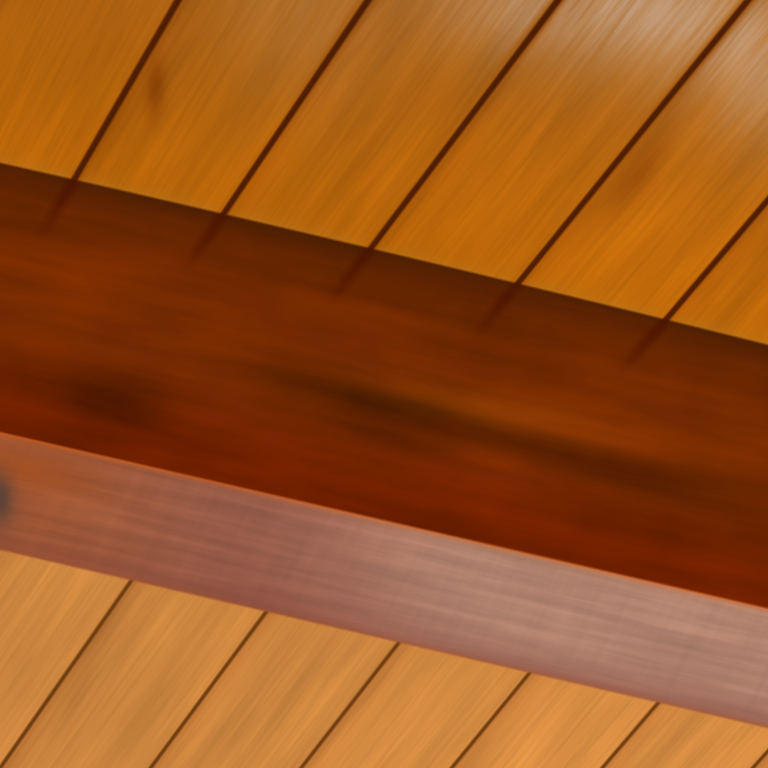
This texture is drawn by a Shadertoy shader. Its source:

```glsl
// Varnished timber ceiling: a dark sloping beam with a paler underside crosses
// two sets of diagonal boards. Line equations place the beam; a fanned board
// index places the seams; stretched gradient noise supplies the grain.

vec2 hashGradient(vec2 cell) {
    vec2 h = vec2(dot(cell, vec2(127.1, 311.7)), dot(cell, vec2(269.5, 183.3)));
    return 2.0 * fract(sin(h) * 43758.5) - 1.0;
}

float gradientNoise(vec2 p) {
    vec2 c = floor(p), f = fract(p);
    vec2 w = f * f * f * (f * (f * 6.0 - 15.0) + 10.0);
    float a = dot(hashGradient(c), f);
    float b = dot(hashGradient(c + vec2(1, 0)), f - vec2(1, 0));
    float d = dot(hashGradient(c + vec2(0, 1)), f - vec2(0, 1));
    float e = dot(hashGradient(c + vec2(1, 1)), f - vec2(1, 1));
    return mix(mix(a, b, w.x), mix(d, e, w.x), w.y);
}

float fbm(vec2 p) {
    float sum = 0.0, amp = 0.6;
    for (int k = 0; k < 4; k++) {
        sum += amp * gradientNoise(p);
        p = p * 2.03 + 17.3;
        amp *= 0.5;
    }
    return sum;
}

// Soft elliptical spot, 1 at its centre, turned by the given slope
float spot(vec2 p, vec2 centre, vec2 radius, float slope) {
    vec2 d = p - centre;
    d.y -= slope * d.x;
    d /= radius;
    return exp(-dot(d, d));
}

// 1 on a line of the given half width, fading over soft
float stroke(float dist, float halfWidth, float soft) {
    return 1.0 - smoothstep(halfWidth - soft, halfWidth + soft, abs(dist));
}

// Board index above the beam; seams fan out, so the index is refined in steps
float upperIndex(vec2 p) {
    float depth = 1.0 - p.y, index = 2.0;
    for (int k = 0; k < 4; k++)
        index = (p.x - 0.232 + 0.579 * depth) / (0.2474 - 0.107 * depth + 0.0097 * index * depth);
    return index;
}

float lowerIndex(vec2 p) {
    return (p.x - 0.70 * p.y) / (0.196 + 0.04 * p.y);
}

// Signed distance from the nearest seam, in canvas widths
float seamOffset(float index, float spacing) {
    return (fract(index + 0.5) - 0.5) * spacing;
}

vec3 boards(vec3 base, float index, float along, float spacing, vec3 seamColor, float halfWidth, float soft) {
    float id = floor(index);
    float tone = gradientNoise(vec2(id * 1.37 + 0.4, 3.7));
    float broad = fbm(vec2(index * 5.0 + id * 7.0, along * 4.0));
    float fine = fbm(vec2(index * 34.0, along * 7.0 + id * 5.0));
    vec3 col = base * (1.0 + 0.08 * tone + 0.20 * broad + 0.11 * fine);
    float seam = seamOffset(index, spacing);
    float shade = exp(-max(seam, 0.0) / 0.017) * step(0.0, seam);
    col *= 1.0 - vec3(0.12, 0.18, 0.22) * shade;
    return mix(col, seamColor, 0.9 * stroke(seam, halfWidth, soft));
}

vec3 upperBoards(vec2 p, float above, float soft) {
    float index = upperIndex(p);
    vec3 base = mix(vec3(0.73, 0.40, 0.035), vec3(0.65, 0.37, 0.08), smoothstep(0.0, 0.4, above));
    vec3 col = boards(base, index, above, 0.2, vec3(0.27, 0.09, 0.01), 0.0042, soft);
    // Window sheen, broken up by the grain
    float sheen = spot(p, vec2(0.86, 0.99), vec2(0.15, 0.09), 0.0)
                + 0.6 * spot(p, vec2(0.66, 1.0), vec2(0.11, 0.07), 0.0)
                + 0.7 * spot(p, vec2(1.0, 0.90), vec2(0.08, 0.09), 0.0)
                + 0.3 * spot(p, vec2(0.40, 1.0), vec2(0.12, 0.14), 0.0);
    float streak = 0.65 + 0.6 * fbm(vec2(index * 30.0, above * 9.0));
    float open = smoothstep(0.003, 0.015, abs(seamOffset(index, 0.2)));
    col = mix(col, vec3(0.79, 0.66, 0.56), clamp(sheen * streak, 0.0, 0.8) * open);
    // Reddish knots and a pale sawn end
    float knots = spot(p, vec2(0.203, 0.885), vec2(0.012, 0.035), 0.5)
                + 0.6 * spot(p, vec2(0.83, 0.77), vec2(0.035, 0.025), 1.1);
    col = mix(col, vec3(0.48, 0.20, 0.01), 0.6 * knots);
    return mix(col, vec3(0.72, 0.48, 0.14), 0.45 * exp(-above / 0.007) * open);
}

vec3 beamFace(vec2 p, float below, float height) {
    float t = below / height;
    float level = p.y + 0.23 * p.x;
    float grain = fbm(vec2(p.x * 3.0, level * 26.0));
    float mottled = fbm(p * vec2(7.0, 10.0));
    vec3 col = mix(vec3(0.40, 0.145, 0.005), vec3(0.47, 0.17, 0.005), smoothstep(0.05, 0.4, t));
    col = mix(col, vec3(0.44, 0.125, 0.0), smoothstep(0.55, 0.95, t));
    float dark = 0.35 * spot(p, vec2(0.48, 0.475), vec2(0.11, 0.035), -0.25)
               + 0.32 * spot(p, vec2(0.13, 0.48), vec2(0.10, 0.045), -0.2)
               + 0.30 * spot(p, vec2(0.80, 0.385), vec2(0.25, 0.022), -0.28);
    col *= 1.0 + 0.32 * grain + 0.20 * mottled - dark;
    col += vec3(0.10, 0.065, 0.005) * spot(p, vec2(0.64, 0.465), vec2(0.16, 0.022), -0.2);
    // Contact shadow and seam reflections under the boards
    col = mix(col, vec3(0.27, 0.115, 0.01), 0.75 * exp(-below / 0.022));
    float reflection = stroke(seamOffset(upperIndex(p), 0.2), 0.007, 0.008);
    return mix(col, vec3(0.27, 0.05, 0.0), 0.55 * reflection * (1.0 - smoothstep(0.02, 0.10, below)));
}

vec3 beamUnderside(vec2 p, float below, float above) {
    vec3 col = mix(vec3(0.63, 0.34, 0.20), vec3(0.59, 0.36, 0.29), smoothstep(0.0, 0.35, p.x));
    col = mix(col, vec3(0.69, 0.51, 0.43), smoothstep(0.3, 0.65, p.x));
    float grain = fbm(vec2(p.x * 5.0, below * 75.0));
    float cross = fbm(vec2((p.x - 0.5 * p.y) * 60.0, below * 6.0));
    col *= 1.0 + 0.20 * grain + 0.07 * cross;
    col = mix(col, vec3(0.53, 0.28, 0.23), 0.65 * exp(-above / 0.025));
    col = mix(col, vec3(0.66, 0.30, 0.09), 0.5 * spot(p, vec2(0.03, 0.39), vec2(0.10, 0.025), -0.23));
    col = mix(col, vec3(0.30, 0.24, 0.22), 0.8 * spot(p, vec2(0.0, 0.35), vec2(0.018, 0.035), 0.0));
    col = mix(col, vec3(0.85, 0.38, 0.10), 0.85 * exp(-abs(below) / 0.0035));
    return mix(col, vec3(0.70, 0.36, 0.15), 0.6 * exp(-abs(above) / 0.003));
}

void mainImage(out vec4 fragColor, in vec2 fragCoord) {
    vec2 p = fragCoord / iResolution.xy;
    float soft = max(0.0025, 1.0 / iResolution.y);
    float top = 0.788 - 0.225 * p.x - 0.012 * p.x * p.x;
    float crease = 0.4375 - 0.2295 * p.x;
    float bottom = 0.284 - 0.232 * p.x;

    vec3 col = boards(vec3(0.81, 0.53, 0.25), lowerIndex(p), bottom - p.y, 0.2, vec3(0.40, 0.21, 0.04), 0.003, soft);
    col = mix(col, beamUnderside(p, crease - p.y, p.y - bottom), smoothstep(-soft, soft, p.y - bottom));
    col = mix(col, beamFace(p, max(top - p.y, 0.0), top - crease), smoothstep(-soft, soft, p.y - crease));
    col = mix(col, upperBoards(p, max(p.y - top, 0.0), soft), smoothstep(-soft, soft, p.y - top));
    fragColor = vec4(clamp(col, 0.0, 1.0), 1.0);
}
```
